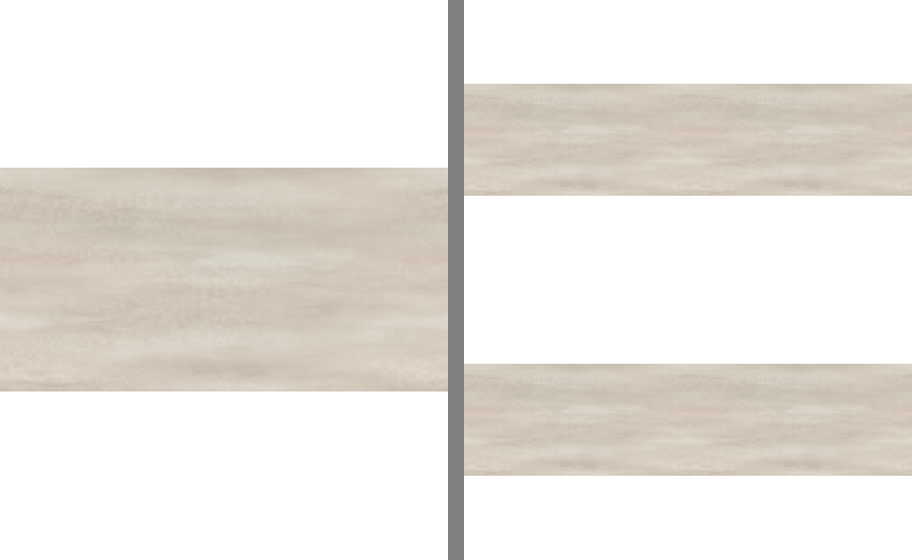
Left, the tile; right, the same tile 2 across and 2 down.
Write a Shadertoy shader that draws this texture.

```glsl
// Pale travertine slab with soft horizontal streaks, as a wide band on white.
#define SLAB_BOTTOM 0.301
#define SLAB_TOP 0.7005
#define STONE_DARK vec3(0.775, 0.728, 0.670)
#define STONE_LIGHT vec3(0.885, 0.862, 0.818)
#define ROSE_TINT vec3(0.016, -0.006, -0.008)
#define VEIN_SHADE vec3(0.045, 0.050, 0.052)
#define STREAK_CONTRAST 1.15
#define MOTTLE_CONTRAST 0.26
#define GRAIN_CONTRAST 0.30
#define WAVINESS 0.012

// Integer hash of a lattice cell, 0 to 1
float hash(vec2 cell, float seed) {
    uvec3 q = uvec3(cell, seed) * uvec3(1597u, 3812u, 7919u) + 1013u;
    uint h = q.x * 747796u + q.y * 289133u + q.z * 99991u;
    h = (h ^ (h >> 15)) * 73244475u;
    h = (h ^ (h >> 13)) * 19349663u;
    return float((h ^ (h >> 16)) & 65535u) / 65535.0;
}

// Value noise that wraps after a whole number of cells
float noise(vec2 uv, vec2 cells, float seed) {
    vec2 p = uv * cells;
    vec2 i = floor(p);
    vec2 f = p - i;
    f = f * f * (3.0 - 2.0 * f);
    vec2 a = mod(i, cells);
    vec2 b = mod(i + 1.0, cells);
    float low = mix(hash(a, seed), hash(vec2(b.x, a.y), seed), f.x);
    float high = mix(hash(vec2(a.x, b.y), seed), hash(b, seed), f.x);
    return mix(low, high, f.y);
}

// Four octaves, each with doubled cell counts
float fbm(vec2 uv, vec2 cells, float seed) {
    float sum = 0.0;
    float weight = 0.5;
    for (int octave = 0; octave < 4; octave++) {
        sum += weight * noise(uv, cells, seed + float(octave));
        cells *= 2.0;
        weight *= 0.5;
    }
    return sum / 0.9375;
}

vec3 travertine(vec2 uv) {
    // Gentle waves keep the layers from running dead straight
    vec2 p = uv;
    p.y += WAVINESS * (fbm(uv, vec2(4.0, 9.0), 3.0) - 0.5);

    // Long layers, cloudy mottling and fine speckle
    float streak = fbm(p, vec2(2.0, 26.0), 11.0) - 0.5;
    float mottle = fbm(p, vec2(18.0, 46.0), 23.0) - 0.5;
    float grain = noise(uv, vec2(120.0, 170.0), 37.0) - 0.5;
    float roughness = smoothstep(0.35, 0.7, fbm(p, vec2(4.0, 22.0), 41.0));

    float tone = 0.5 + STREAK_CONTRAST * streak + MOTTLE_CONTRAST * mottle;
    tone += GRAIN_CONTRAST * grain * mix(0.3, 1.0, roughness);
    vec3 color = mix(STONE_DARK, STONE_LIGHT, clamp(tone, 0.0, 1.0));

    // Rosy and greenish drifts of hue
    color += ROSE_TINT * 2.0 * (fbm(p, vec2(2.0, 15.0), 53.0) - 0.5);

    // Thin broken veins along the layers
    float ridge = 1.0 - abs(2.0 * fbm(p, vec2(3.0, 18.0), 67.0) - 1.0);
    float patches = smoothstep(0.5, 0.75, fbm(p, vec2(7.0, 24.0), 79.0));
    float vein = smoothstep(0.88, 1.0, ridge) * patches;
    return color - VEIN_SHADE * vein * (0.7 + 0.6 * grain);
}

void mainImage(out vec4 fragColor, in vec2 fragCoord) {
    vec2 uv = fragCoord / iResolution.xy;

    // Slab mask with smoothed upper and lower edges
    float soft = max(0.0012, 0.75 / iResolution.y);
    float inside = min(uv.y - SLAB_BOTTOM, SLAB_TOP - uv.y);
    float slab = smoothstep(-soft, soft, inside);

    // Slightly shaded rim
    vec3 stone = travertine(uv) - 0.025 * (1.0 - smoothstep(0.0, 0.006, inside));
    fragColor = vec4(mix(vec3(1.0), stone, slab), 1.0);
}
```
